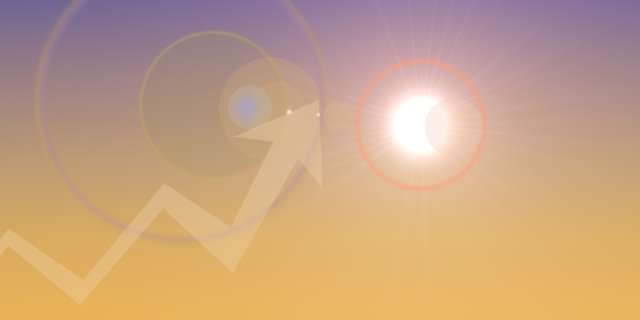
Give the GLSL for this background, as a WebGL 2 fragment shader.

```glsl
#version 300 es
precision highp float;
// Dusk sky with a sun flare, lens ghosts and a translucent rising zigzag arrow.

uniform vec2 u_resolution;
out vec4 fragColor;

const int ARROW_POINTS = 15;

vec2 hashGradient(vec2 cell) {
    float angle = 6.2832 * fract(sin(dot(cell, vec2(127.1, 311.7))) * 43758.5);
    return vec2(cos(angle), sin(angle));
}

float gradientNoise(vec2 p) {
    vec2 i = floor(p), f = p - i;
    vec2 u = f * f * f * (f * (f * 6.0 - 15.0) + 10.0);
    vec2 e = vec2(0.0, 1.0);
    float a = dot(hashGradient(i), f);
    float b = dot(hashGradient(i + e.yx), f - e.yx);
    float c = dot(hashGradient(i + e.xy), f - e.xy);
    float d = dot(hashGradient(i + e.yy), f - e.yy);
    return mix(mix(a, b, u.x), mix(c, d, u.x), u.y);
}

vec3 screenBlend(vec3 base, vec3 light) {
    return 1.0 - (1.0 - base) * (1.0 - clamp(light, 0.0, 1.0));
}

float bell(float x, float width) {
    return exp(-x * x / (width * width));
}

float disc(vec2 p, vec2 center, float radius, float soft) {
    return 1.0 - smoothstep(-soft, soft, length(p - center) - radius);
}

float ring(vec2 p, vec2 center, float radius, float width) {
    return bell(length(p - center) - radius, width);
}

// Signed distance to the closed arrow outline
float arrowDistance(vec2 p) {
    vec2 v[ARROW_POINTS] = vec2[](
        vec2(-0.026, 0.214), vec2(0.026, 0.286), vec2(0.260, 0.125),
        vec2(0.513, 0.427), vec2(0.721, 0.289), vec2(0.854, 0.557),
        vec2(0.732, 0.573), vec2(0.997, 0.688), vec2(1.008, 0.411),
        vec2(0.932, 0.505), vec2(0.727, 0.146), vec2(0.510, 0.349),
        vec2(0.250, 0.047), vec2(0.026, 0.232), vec2(-0.026, 0.169));
    float nearest = 1e3, side = 1.0;
    for (int i = 0; i < ARROW_POINTS; i++) {
        vec2 a = v[i], b = v[(i + 1) % ARROW_POINTS];
        vec2 e = b - a, w = p - a;
        nearest = min(nearest, length(w - e * clamp(dot(w, e) / dot(e, e), 0.0, 1.0)));
        bvec3 crossing = bvec3(p.y >= a.y, p.y < b.y, e.x * w.y > e.y * w.x);
        if (all(crossing) || all(not(crossing))) side = -side;
    }
    return side * nearest;
}

vec3 skyGradient(float y) {
    vec3 sky = mix(vec3(0.91, 0.69, 0.33), vec3(0.85, 0.66, 0.36), smoothstep(0.0, 0.25, y));
    sky = mix(sky, vec3(0.72, 0.59, 0.44), clamp((y - 0.25) * 4.0, 0.0, 1.0));
    sky = mix(sky, vec3(0.59, 0.49, 0.50), clamp((y - 0.5) * 4.0, 0.0, 1.0));
    return mix(sky, vec3(0.42, 0.38, 0.57), clamp((y - 0.75) * 4.0, 0.0, 1.0));
}

// Wide pink haze, white core and fine radial streaks
vec3 sunLight(vec2 p, vec2 sun) {
    vec2 offset = p - sun;
    float d = length(offset);
    vec2 direction = offset / max(d, 1e-4);
    float streaks = max(gradientNoise(direction * 14.0) + 0.6 * gradientNoise(direction * 37.0), 0.0);
    vec3 haze = vec3(0.73, 0.41, 0.36) * exp(-d * 2.2);
    float core = 1.1 * bell(d, 0.085) + 0.5 * exp(-d * 9.0);
    return haze + core + vec3(0.22, 0.15, 0.13) * streaks * exp(-d * 3.5);
}

void main() {
    vec2 p = gl_FragCoord.xy / u_resolution.y;
    float soft = 1.0 / u_resolution.y;
    vec2 sun = vec2(1.315, 0.609);

    vec3 color = screenBlend(skyGradient(p.y), sunLight(p, sun));

    // Halo around the sun and the ghost overlapping it
    color = mix(color, vec3(1.0, 0.62, 0.48), 0.5 * ring(p, sun, 0.199, 0.009));
    color = mix(color, vec3(0.95, 0.79, 0.68), 0.3 * disc(p, vec2(1.419, 0.602), 0.092, soft));

    // Large rainbow halo
    vec2 halo = vec2(0.568, 0.688);
    color = mix(color, vec3(0.80, 0.66, 0.36), 0.25 * ring(p, halo, 0.451, 0.011));
    color = mix(color, vec3(0.68, 0.52, 0.66), 0.30 * ring(p, halo, 0.437, 0.011));

    // Lens ghosts
    vec2 olive = vec2(0.667, 0.672);
    color = mix(color, vec3(0.62, 0.56, 0.36), 0.22 * disc(p, olive, 0.230, soft));
    color = mix(color, vec3(0.78, 0.68, 0.38), 0.35 * ring(p, olive, 0.227, 0.006));
    color = mix(color, vec3(0.83, 0.69, 0.46), 0.28 * disc(p, vec2(0.846, 0.659), 0.161, soft));
    color = mix(color, vec3(0.85, 0.70, 0.48), 0.20 * disc(p, vec2(0.865, 0.655), 0.090, soft));
    color = mix(color, vec3(0.76, 0.73, 0.60), 0.38 * disc(p, vec2(0.781, 0.664), 0.069, soft));
    color = mix(color, vec3(0.65, 0.62, 0.85), 0.65 * bell(length(p - vec2(0.771, 0.664)), 0.04));
    color = mix(color, vec3(0.88, 0.72, 0.52), 0.35 * disc(p, vec2(1.055, 0.638), 0.045, soft));

    // Translucent arrow
    float arrow = 1.0 - smoothstep(-soft, soft, arrowDistance(p));
    color = mix(color, vec3(0.93, 0.82, 0.67), 0.38 * arrow);

    // Small sparkles
    float sparkle = bell(length(p - vec2(0.904, 0.650)), 0.007)
                  + 0.8 * bell(length(p - vec2(0.995, 0.642)), 0.005);
    color = screenBlend(color, vec3(0.75, 0.90, 0.82) * sparkle);

    fragColor = vec4(color, 1.0);
}
```
